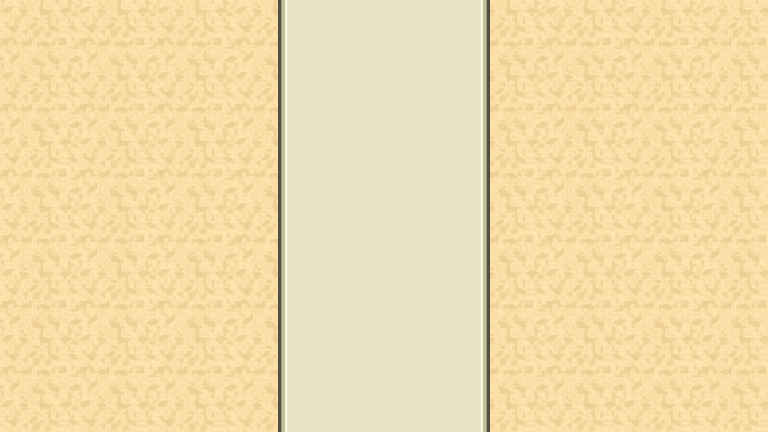
Give the GLSL for this background, as a WebGL 2 fragment shader.

```glsl
#version 300 es
precision highp float;
// A pale upright panel with bevelled dark borders, set on patterned sand.
// The borders are nested strips about the centre line; the sand is a
// repeating tile of hashed leaf-shaped flecks over fine value-noise grain.

#define PANEL_EDGE 0.2238
#define LIGHT_EDGE 0.2292
#define OLIVE_EDGE 0.2377
#define DARK_EDGE 0.2454
#define CELL vec2(0.0450, 0.0380)
#define TILE_CELLS 4.0
#define GRAIN_PER_CELL vec2(5.0, 4.0)
#define LEAF_SIZE vec2(0.0145, 0.0062)

uniform vec2 u_resolution;
out vec4 outColor;

const vec3 SAND = vec3(0.980, 0.868, 0.645);
const vec3 SAND_SHADE = vec3(0.925, 0.805, 0.575);
const vec3 SAND_LIGHT = vec3(0.998, 0.895, 0.685);
const vec3 PANEL = vec3(0.910, 0.895, 0.780);
const vec3 LIGHT_STRIP = vec3(0.965, 0.960, 0.850);
const vec3 OLIVE_STRIP = vec3(0.755, 0.750, 0.595);
const vec3 DARK_STRIP = vec3(0.315, 0.305, 0.280);

// Arithmetic hash giving two values in 0..1
vec2 hash2(vec2 p) {
    vec3 q = fract(p.xyx * vec3(0.1031, 0.1030, 0.0973));
    q += dot(q, q.yzx + 33.33);
    return fract((q.xx + q.yz) * q.zy);
}

// Value noise whose lattice repeats after the given period
float tiledNoise(vec2 p, vec2 period) {
    vec2 i = floor(p), f = fract(p);
    f = f * f * (3.0 - 2.0 * f);
    float a = hash2(mod(i, period)).x;
    float b = hash2(mod(i + vec2(1, 0), period)).x;
    float c = hash2(mod(i + vec2(0, 1), period)).x;
    float d = hash2(mod(i + vec2(1, 1), period)).x;
    return mix(mix(a, b, f.x), mix(c, d, f.x), f.y);
}

// Approximate signed distance to a pointed leaf
float leafDistance(vec2 p, vec2 size) {
    float along = p.x / size.x;
    return max(abs(p.y) - size.y * (1.0 - along * along), abs(p.x) - size.x);
}

// Antialiased coverage of a signed distance
float coverage(float d) {
    return clamp(0.5 - d * u_resolution.y, 0.0, 1.0);
}

// Nearest leaf among the surrounding cells, with alternate rows staggered
float leafLayer(vec2 p) {
    float nearest = 1.0;
    float row = floor(p.y / CELL.y);
    for (int y = -1; y <= 1; y++) {
        float r = row + float(y);
        float shift = 0.5 * mod(r, 2.0);
        float column = floor(p.x / CELL.x - shift);
        for (int x = -1; x <= 1; x++) {
            vec2 id = vec2(column + float(x), r);
            vec2 rnd = hash2(mod(id, TILE_CELLS) + 17.0);
            vec2 jitter = (rnd.yx - 0.5) * vec2(0.3, 0.25);
            vec2 q = p - (id + vec2(0.5 + shift, 0.5) + jitter) * CELL;
            float angle = (rnd.x - 0.5) * 1.5;
            float c = cos(angle), s = sin(angle);
            q = vec2(c * q.x + s * q.y, c * q.y - s * q.x);
            nearest = min(nearest, leafDistance(q, LEAF_SIZE * mix(0.75, 1.1, rnd.y)));
        }
    }
    return nearest;
}

vec3 sand(vec2 p) {
    vec2 grainPeriod = GRAIN_PER_CELL * TILE_CELLS;
    float grain = tiledNoise(p / CELL * GRAIN_PER_CELL, grainPeriod);
    float leaf = coverage(leafLayer(p));
    vec3 color = SAND;
    // Thin pale squiggles, small dark crumbs, then the leaves
    color = mix(color, SAND_LIGHT, 1.0 - smoothstep(0.04, 0.15, abs(grain - 0.4)));
    color = mix(color, SAND_SHADE, 0.65 * smoothstep(0.66, 0.82, grain));
    return mix(color, SAND_SHADE, leaf * 0.8);
}

void main() {
    vec2 p = (gl_FragCoord.xy - 0.5 * u_resolution) / u_resolution.y;
    float side = abs(p.x);
    vec3 color = sand(p);
    // Nested strips from the outer border to the panel
    color = mix(color, DARK_STRIP, coverage(side - DARK_EDGE));
    color = mix(color, OLIVE_STRIP, coverage(side - OLIVE_EDGE));
    color = mix(color, LIGHT_STRIP, coverage(side - LIGHT_EDGE));
    color = mix(color, PANEL, coverage(side - PANEL_EDGE));
    outColor = vec4(color, 1.0);
}
```
